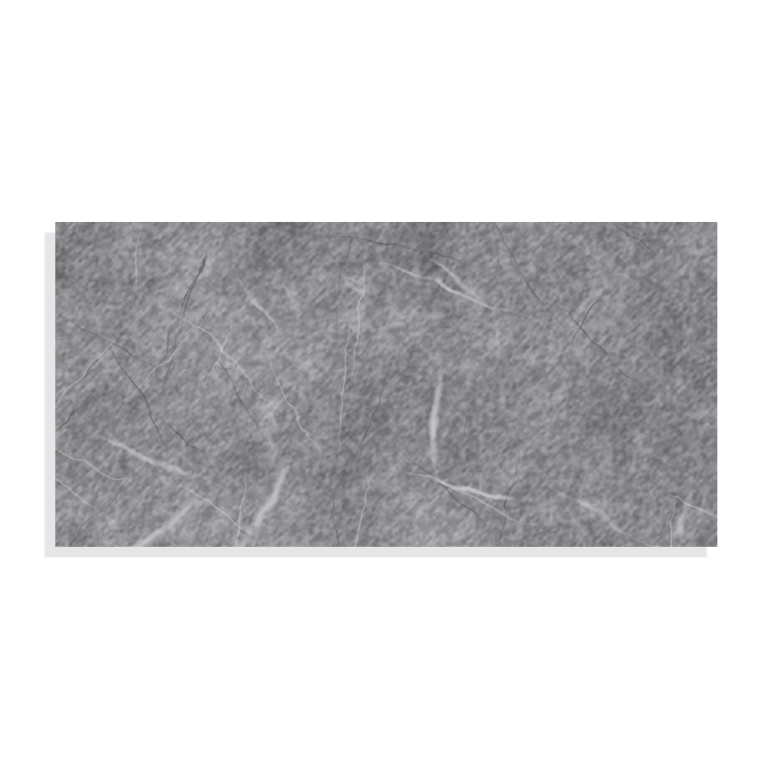
Reproduce this texture procedurally as a WebGL 2 fragment shader.

```glsl
#version 300 es
precision highp float;
// A wide slab of grey veined marble with a pale offset shadow on white.
uniform vec2 u_resolution;
out vec4 fragColor;

float hash(vec2 p) {
  vec3 a = fract(p.xyx * vec3(0.1031, 0.1030, 0.0973));
  a += dot(a, a.yzx + 33.33);
  return fract((a.x + a.y) * a.z);
}

// Value noise that wraps after n cells.
float noise(vec2 uv, float n) {
  vec2 p = uv * n, c = floor(p), f = p - c;
  f = f * f * (3.0 - 2.0 * f);
  vec2 lo = mod(c, n) + n * 3.0, hi = mod(c + 1.0, n) + n * 3.0;
  return mix(mix(hash(lo), hash(vec2(hi.x, lo.y)), f.x),
             mix(hash(vec2(lo.x, hi.y)), hash(hi), f.x), f.y);
}

float fbm(vec2 uv, float n) {
  float sum = 0.0, amp = 0.52;
  for (int i = 0; i < 5; i++) {
    sum += amp * noise(uv, n);
    n *= 2.0;
    amp *= 0.5;
  }
  return sum;
}

// Gap between the two nearest scattered points: zero on cell borders.
float cellBorder(vec2 uv, float n) {
  vec2 p = uv * n, c = floor(p);
  float near = 9.0, next = 9.0;
  for (int y = -1; y <= 1; y++)
    for (int x = -1; x <= 1; x++) {
      vec2 g = c + vec2(x, y), w = mod(g, n);
      float d = length(g + vec2(hash(w + 11.0), hash(w + 47.0)) - p);
      next = min(next, max(near, d));
      near = min(near, d);
    }
  return (next - near) / n;
}

// Tapered stroke through a centre, with soft sides.
float stroke(vec2 p, float angle, float halfLength, float width) {
  vec2 dir = vec2(cos(angle), sin(angle));
  float t = dot(p, dir) / halfLength;
  float taper = max(0.0, 1.0 - t * t);
  float d = abs(dot(p, vec2(-dir.y, dir.x)));
  return taper * (1.0 - smoothstep(0.0, width * (0.4 + 0.6 * taper), d));
}

float box(vec2 p, vec2 halfSize) {
  vec2 d = abs(p) - halfSize;
  return max(d.x, d.y);
}

vec3 marble(vec2 uv, vec2 centre) {
  vec2 warp = vec2(fbm(uv, 7.0), fbm(uv + 0.37, 7.0)) - 0.5;
  vec2 fine = vec2(fbm(uv + 0.13, 40.0), fbm(uv + 0.71, 40.0)) - 0.5;
  vec2 bent = uv + 0.14 * warp + 0.016 * fine;
  vec2 crisp = uv + 0.04 * warp + 0.01 * fine;

  // Mottled ground and slanted grain
  vec2 slant = vec2(uv.x + uv.y, 2.0 * (uv.y - uv.x));
  float tone = 0.535 + 0.18 * (fbm(bent, 9.0) - 0.5);
  tone += 0.13 * (noise(slant, 90.0) - 0.5) + 0.10 * (noise(uv, 230.0) - 0.5);
  tone += 0.12 * (fbm(slant + 0.2, 24.0) - 0.5);

  // Pale net of veins, strong only in patches
  float patches = smoothstep(0.42, 0.72, fbm(uv + 0.23, 6.0));
  float broken = smoothstep(0.32, 0.62, fbm(uv + 0.59, 34.0));
  float net = exp(-cellBorder(bent, 8.0) / 0.005);
  float ridge = exp(-abs(fbm(bent + 0.41, 6.0) - 0.5) / 0.012);
  float light = net * broken * (0.15 + 0.7 * patches);
  light += ridge * broken * (0.12 + 0.5 * patches);
  light += 0.22 * patches * broken * exp(-cellBorder(bent, 8.0) / 0.025);

  // Bold pale streaks, hairlines and dark cracks
  float dark = 0.0;
  for (int i = 0; i < 44; i++) {
    float id = float(i);
    vec2 spot = vec2(hash(vec2(id, 3.0)), hash(vec2(id, 8.0))) - 0.5;
    vec2 p = crisp - centre - spot * vec2(0.86, 0.42);
    float pick = hash(vec2(id, 21.0)), size = hash(vec2(id, 34.0));
    float angle = (pick < 0.55 ? -0.6 : 1.2) + 0.9 * (hash(vec2(id, 55.0)) - 0.5);
    if (i < 10)
      light += 0.95 * (0.35 + 0.65 * broken)
             * stroke(p, angle, 0.04 + 0.08 * size, 0.005 + 0.006 * pick);
    else if (i < 26)
      light += 0.5 * stroke(p, angle, 0.04 + 0.08 * size, 0.0022);
    else
      dark += 0.75 * (0.4 + 0.6 * broken)
            * stroke(p, angle, 0.04 + 0.10 * size, 0.0024);
  }
  dark += 0.4 * exp(-abs(fbm(crisp + 0.83, 8.0) - 0.5) / 0.006) * (1.0 - patches) * broken;

  tone = mix(tone, 0.33, 0.75 * min(dark, 1.0));
  tone = mix(tone, 0.82, 0.8 * min(light, 1.0));
  return tone * vec3(1.0, 0.998, 1.03);
}

void main() {
  vec2 uv = gl_FragCoord.xy / u_resolution;
  vec2 centre = vec2(0.503, 0.4995), halfSize = vec2(0.431, 0.2115);
  float pixel = 1.0 / min(u_resolution.x, u_resolution.y);

  float shadow = box(uv - centre + vec2(0.0137, 0.0137), halfSize);
  vec3 colour = mix(vec3(0.90), vec3(1.0), smoothstep(-0.002, 0.002, shadow));
  float slab = box(uv - centre, halfSize);
  float cover = clamp(0.5 - slab / pixel, 0.0, 1.0);
  colour = mix(colour, marble(uv, centre), cover);
  fragColor = vec4(colour, 1.0);
}
```
